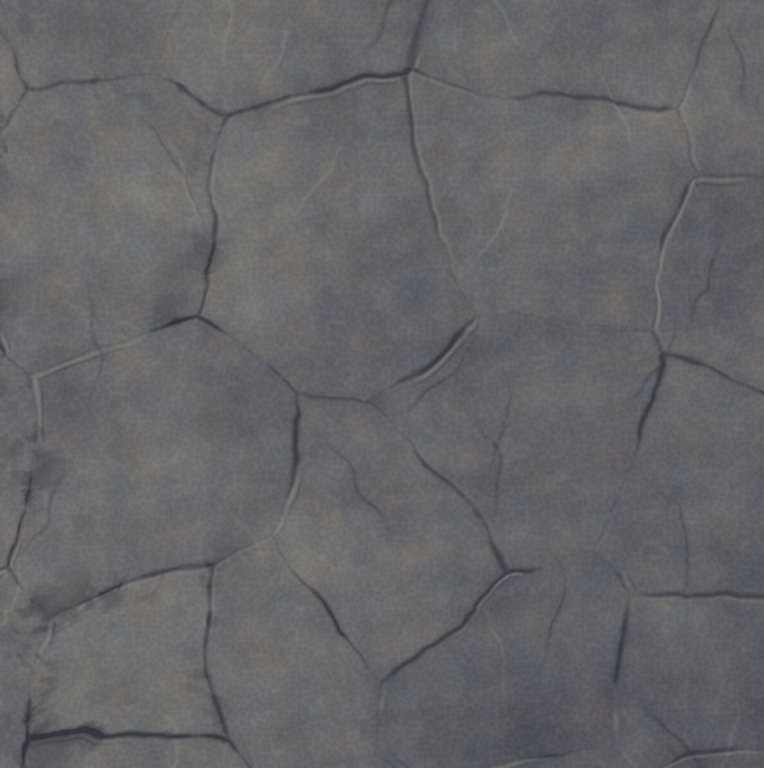
Give the GLSL for this texture, as a WebGL 1 fragment shader.

```glsl
precision highp float;

uniform vec2 u_resolution;

const vec3 COOL_GREY = vec3(0.358, 0.358, 0.378);
const vec3 WARM_GREY = vec3(0.465, 0.463, 0.453);
const vec3 GROOVE_INK = vec3(0.2, 0.2, 0.235);
const vec3 RIDGE_DUST = vec3(0.54, 0.54, 0.51);
const vec3 TINT_SHIFT = vec3(0.013, 0.003, -0.013);
const vec2 LIGHT_DIR = vec2(-0.8, 0.6);

float hash1(vec2 p) {
  return fract(sin(dot(p, vec2(127.1, 311.7))) * 43758.5);
}

vec2 hash2(vec2 p) {
  return vec2(hash1(p), hash1(p + 57.3));
}

float bell(float x, float width) {
  return exp(-x * x / (width * width));
}

// Rotated, self-warping sines: cloudy tone in about -1..1
float layeredSines(vec2 p) {
  float sum = 0.0;
  float amp = 0.5;
  for (int i = 0; i < 5; i++) {
    p = mat2(0.8, 0.6, -0.6, 0.8) * p * 1.8 + 0.8 * sin(p.yx) + 1.7;
    sum += amp * sin(p.x) * sin(p.y);
    amp *= 0.62;
  }
  return sum;
}

// Nearest-seed distance, for mineral grain
float cellular(vec2 p) {
  vec2 cell = floor(p);
  float nearest = 2.0;
  for (int y = -1; y <= 1; y++) {
    for (int x = -1; x <= 1; x++) {
      vec2 id = cell + vec2(float(x), float(y));
      nearest = min(nearest, distance(p, id + hash2(id)));
    }
  }
  return nearest;
}

vec2 stoneSeed(vec2 id) {
  return id + 0.5 + 0.85 * (hash2(id + 11.0) - 0.5);
}

// x: joint distance, y: lit side (-1..1), z: stone hash, w: joint hash
vec4 stones(vec2 p) {
  vec2 cell = floor(p);
  vec2 ownId = cell;
  vec2 toOwn = vec2(0.0);
  float nearest = 9.0;
  for (int y = -1; y <= 1; y++) {
    for (int x = -1; x <= 1; x++) {
      vec2 id = cell + vec2(float(x), float(y));
      vec2 toSeed = stoneSeed(id) - p;
      float d = dot(toSeed, toSeed);
      if (d < nearest) { nearest = d; ownId = id; toOwn = toSeed; }
    }
  }
  vec4 joint = vec4(9.0, 0.0, hash1(ownId), 0.0);
  for (int y = -2; y <= 2; y++) {
    for (int x = -2; x <= 2; x++) {
      if (x == 0 && y == 0) continue;
      vec2 id = ownId + vec2(float(x), float(y));
      vec2 toSeed = stoneSeed(id) - p;
      vec2 normal = normalize(toSeed - toOwn);
      float d = dot(0.5 * (toOwn + toSeed), normal);
      if (d < joint.x) {
        joint = vec4(d, dot(normal, LIGHT_DIR), joint.z, hash1(ownId + id));
      }
    }
  }
  return joint;
}

// Sparse, bent, tapering hairline scratches
float scratches(vec2 p, float width, float density) {
  vec2 cell = floor(p);
  float sum = 0.0;
  for (int y = -1; y <= 1; y++) {
    for (int x = -1; x <= 1; x++) {
      vec2 id = cell + vec2(float(x), float(y));
      vec2 q = p - id - hash2(id + 3.0);
      float angle = 1.4 + 1.8 * (hash1(id + 8.0) - 0.5);
      q = mat2(cos(angle), -sin(angle), sin(angle), cos(angle)) * q;
      float bend = 0.4 * q.x * q.x + 0.015 * sin(q.x * 14.0 + id.x);
      float taper = 1.0 - smoothstep(0.08, 0.45, abs(q.x));
      sum += step(hash1(id + 21.0), density) * taper * bell(q.y - bend, width);
    }
  }
  return sum;
}

void main() {
  vec2 uv = gl_FragCoord.xy / u_resolution.y;
  float scale = 3.6;

  // Curved joints between rounded stones, worn away in places
  vec2 bow = vec2(sin(uv.y * 9.0 + 1.0), sin(uv.x * 10.0 + 2.0));
  vec2 waver = vec2(layeredSines(uv * 5.0), layeredSines(uv * 5.0 + 9.0));
  vec4 stone = stones(uv * scale + 0.09 * bow + 0.07 * waver + 4.0);
  float flecks = layeredSines(uv * 42.0 + 63.0);
  float dist = stone.x / scale;
  float across = dist * (stone.y < 0.0 ? -1.0 : 1.0) + 0.0007 * flecks;
  float depth = smoothstep(-0.3, 0.35, layeredSines(uv * 7.0 + 20.0) + 0.2 * flecks);
  float groove = bell(across, 0.0018 + 0.0022 * depth) * (0.12 + 0.88 * depth);
  groove *= 0.5 + 0.5 * stone.w;
  float dusty = smoothstep(-0.1, 0.35, layeredSines(uv * 6.0 + 71.0));
  float ridge = bell(across - 0.0052, 0.0027) * abs(stone.y) * dusty;
  float twin = bell(across - 0.0105, 0.0018) * step(0.5, stone.w) * dusty;
  float shade = exp(-dist / 0.011) * (0.3 + 0.7 * depth);

  // Clouded concrete surface
  float clouds = layeredSines(uv * 4.5 + 31.0);
  float mottle = layeredSines(uv * 15.0 + 5.0);
  float grain = cellular(uv * 150.0) - 0.5;
  float tone = 0.45 - 0.68 * (uv.x - 0.5) + 0.2 * (uv.y - 0.5);
  tone += 0.46 * clouds + 0.24 * mottle + 0.22 * flecks + 0.42 * grain;
  tone += 0.2 * (stone.z - 0.5) - 0.18 * shade;

  // Faint marks on the stone faces
  tone -= 0.55 * scratches(uv * 5.0 + 0.12 * waver, 0.015, 0.5);
  tone += 0.4 * scratches(uv * 6.0 + 40.0 + 0.12 * waver, 0.018, 0.4);

  // Dark stains gathering near joints on the left
  float leftSide = 1.0 - smoothstep(0.15, 0.45, uv.x);
  float stain = smoothstep(0.1, 0.55, layeredSines(uv * 13.0 + 14.0) + 0.4 * flecks);
  stain *= leftSide * exp(-dist / 0.04);

  // Stone colour, then dust and ink along the joints
  float tint = layeredSines(uv * 24.0 + 47.0);
  vec3 color = mix(COOL_GREY, WARM_GREY, tone) + TINT_SHIFT * tint;
  color = mix(color, RIDGE_DUST, 0.6 * ridge);
  color = mix(color, GROOVE_INK, clamp(0.9 * groove + 0.22 * twin + 0.5 * stain, 0.0, 0.95));
  gl_FragColor = vec4(color, 1.0);
}
```
